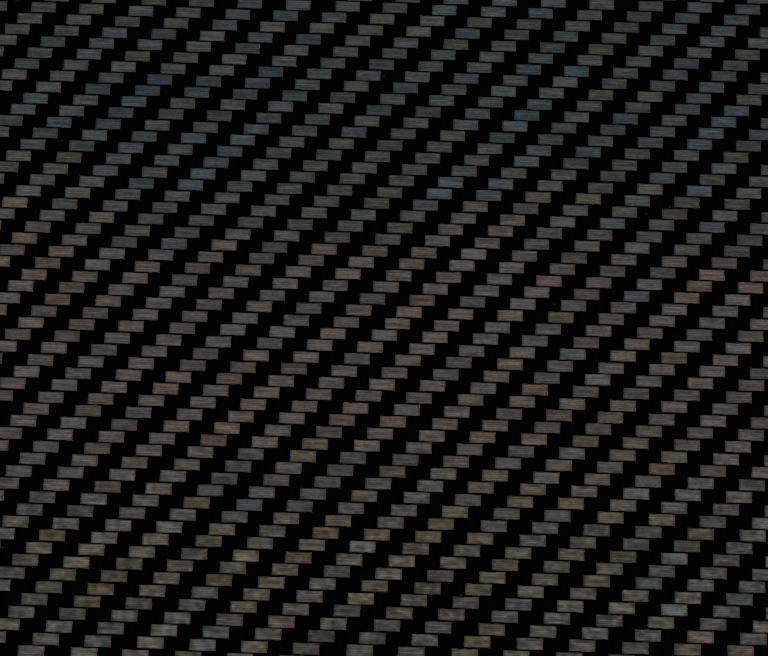
Reproduce this texture procedurally as a Shadertoy shader.

```glsl
// Twill carbon-fibre cloth: bright horizontal tows shift one column per row and
// pass over near-black vertical tows. A tilted, perspective grid locates each
// tow; streak noise, hue drift and edge tints vary the visible segments.

const float TILT = 0.036;                      // radians, rows fall to the right
const float PERSPECTIVE = 0.093;               // cells shrink toward the top
const vec2 PITCH = vec2(0.01644, 0.01582);     // column and row size, canvas widths
const vec2 HALF_TOW = vec2(1.02, 0.455);       // visible segment, in cells
const float REPEAT = 4.0;                      // columns per twill repeat

const vec3 BLACK = vec3(0.008, 0.008, 0.009);
const vec3 COOL_GREY = vec3(0.225, 0.240, 0.238);
const vec3 WARM_GREY = vec3(0.285, 0.268, 0.258);
const vec3 OLIVE_GREY = vec3(0.285, 0.277, 0.252);
const vec3 BLUE_EDGE = vec3(0.10, 0.14, 0.16);
const vec3 BROWN_EDGE = vec3(0.23, 0.17, 0.11);

float hash(vec2 p) {
    vec3 q = fract(vec3(p.xyx) * 0.1031);
    q += dot(q, q.yzx + 33.33);
    return fract((q.x + q.y) * q.z);
}

float noise(vec2 p) {
    vec2 i = floor(p), f = fract(p);
    f = f * f * (3.0 - 2.0 * f);
    float low = mix(hash(i), hash(i + vec2(1, 0)), f.x);
    float high = mix(hash(i + vec2(0, 1)), hash(i + vec2(1, 1)), f.x);
    return mix(low, high, f.y);
}

// Canvas position to weave cells (column, row)
vec2 weaveCells(vec2 p) {
    p /= 1.0 - PERSPECTIVE * p.y;
    float c = cos(TILT), s = sin(TILT);
    return vec2(c * p.x - s * p.y, s * p.x + c * p.y) / PITCH;
}

float boxDistance(vec2 p, vec2 halfSize) {
    vec2 d = abs(p) - halfSize;
    return length(max(d, 0.0)) + min(max(d.x, d.y), 0.0);
}

// Base sheen: cool at the top, warm in the middle, olive at the bottom
vec3 sheen(float height) {
    vec3 col = mix(OLIVE_GREY, WARM_GREY, smoothstep(-0.30, -0.08, height));
    return mix(col, COOL_GREY, smoothstep(0.03, 0.28, height));
}

// Fibre brightness; thin lines fade out where pixels cannot resolve them
float fibres(vec2 local, vec2 id, float pixel) {
    vec2 seed = 17.0 * id;
    float streak = noise(vec2(local.x * 0.9, local.y * 7.0) + seed) - 0.5;
    float grain = noise(vec2(local.x * 5.0, local.y * 9.0) + seed + 5.0) - 0.5;
    float lines = cos(local.y * 37.7) * (1.0 - smoothstep(0.03, 0.10, pixel));
    return 1.0 + 0.34 * streak + 0.20 * grain + 0.35 * lines;
}

vec3 towColor(vec2 local, vec2 id, vec2 p, float pixel) {
    vec3 col = sheen(p.y + 0.08 * (noise(p * 7.0) - 0.5));
    col *= 0.90 + 0.22 * hash(id + 3.0);

    // Blue to orange interference tint
    float hue = hash(id + 11.0) + noise(p * 22.0 + 4.0) - 1.0;
    col += hue * vec3(0.030, 0.002, -0.028);

    // Mottled wear, strongest near the lower border
    float wear = smoothstep(0.0, -0.38, p.y);
    col *= 1.0 + 0.40 * wear * (noise(local * vec2(2.2, 3.0) + id * 9.0) - 0.5);
    col *= fibres(local, id, pixel);

    // Rolled top and bottom, tinted ends
    col *= 1.0 - 0.25 * smoothstep(0.30, 0.46, abs(local.y));
    float tint = smoothstep(0.80, 1.02, abs(local.x));
    return mix(col, local.x < 0.0 ? BLUE_EDGE : BROWN_EDGE, 0.65 * tint);
}

// Dark vertical tows with a barely visible gloss and rare dust
vec3 groundColor(vec2 cell, float pixel) {
    float gloss = noise(cell * vec2(6.0, 0.7));
    vec3 col = BLACK * (0.7 + 0.7 * gloss);
    vec2 speckCell = floor(cell * 0.5);
    vec2 center = 0.2 + 0.6 * vec2(hash(speckCell), hash(speckCell + 7.0));
    float d = 2.0 * length(fract(cell * 0.5) - center);
    float speck = 1.0 - smoothstep(0.04, 0.04 + pixel, d);
    return col + 0.10 * speck * step(0.96, hash(speckCell + 31.0));
}

void mainImage(out vec4 fragColor, in vec2 fragCoord) {
    vec2 p = (fragCoord - 0.5 * iResolution.xy) / iResolution.x;
    float pixel = 1.0 / (iResolution.x * PITCH.y);
    vec2 cell = weaveCells(p) + vec2(0.0, 0.11);

    // Each row carries one segment per repeat, shifted one column
    float row = floor(cell.y);
    float along = cell.x - row + 1.0;
    vec2 id = vec2(floor(along / REPEAT), row);
    vec2 local = vec2(mod(along, REPEAT) - 0.5 * REPEAT, cell.y - row - 0.5);
    local += (vec2(hash(id), hash(id + 19.0)) - 0.5) * vec2(0.12, 0.05);

    // Slightly frayed outline
    float fray = 0.05 * (noise(vec2(local.x * 3.0, local.y * 8.0) + id * 5.0) - 0.5);
    float d = boxDistance(local, HALF_TOW) + fray;
    float cover = 1.0 - smoothstep(-0.5 * pixel, 0.5 * pixel, d);

    vec3 col = mix(groundColor(cell, pixel), towColor(local, id, p, pixel), cover);
    fragColor = vec4(clamp(col, 0.0, 1.0), 1.0);
}
```
